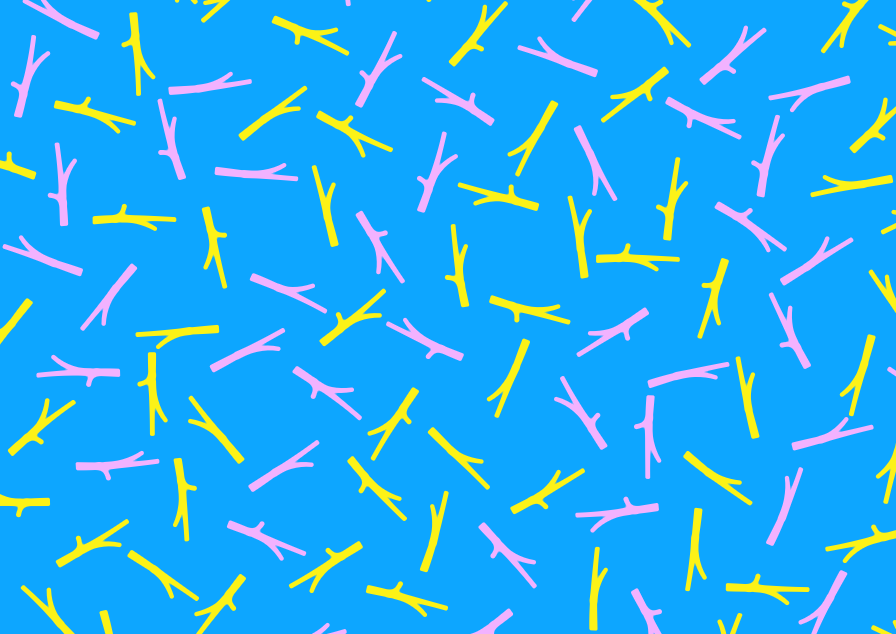
Write a WebGL 2 fragment shader that draws this pattern.

```glsl
#version 300 es
precision highp float;
// Scattered yellow and pink forked twigs on a flat bright blue ground.

#define CELL 0.125        // grid spacing, in canvas heights
#define TWIG_LENGTH 0.132 // in canvas heights
#define GRID_TURN 0.42    // tilt of the hidden grid, radians
#define JITTER 0.24       // shift of a twig, in cells
#define SWING 1.4         // spread of twig angles, radians
#define YELLOW_SHARE 0.58
#define STUB_SHARE 0.5    // share of twigs with a second, short shoot
#define BLUE vec3(0.05, 0.65, 1.0)
#define YELLOW vec3(0.99, 0.95, 0.09)
#define PINK vec3(0.95, 0.70, 1.0)

uniform vec2 u_resolution;
out vec4 fragColor;

const float HALF_PI = 1.5707963;

// Integer hash: three random values in 0..1 per cell and seed
vec3 hash3(vec2 cell, int seed) {
    uvec3 v = uvec3(ivec3(ivec2(cell), seed)) * 1664525u + 1013904223u;
    v.x += v.y * v.z; v.y += v.z * v.x; v.z += v.x * v.y;
    v ^= v >> 16u;
    v.x += v.y * v.z; v.y += v.z * v.x; v.z += v.x * v.y;
    return vec3(v >> 8u) / 16777216.0;
}

mat2 rotation(float angle) {
    float c = cos(angle), s = sin(angle);
    return mat2(c, s, -s, c);
}

float smoothMin(float a, float b, float k) {
    float h = max(k - abs(a - b), 0.0) / k;
    return min(a, b) - 0.25 * h * h * k;
}

// Tapered stroke along a quadratic curve
float limb(vec2 p, vec2 start, vec2 bend, vec2 tip, float baseRadius, float tipRadius) {
    const int STEPS = 7;
    float d = 1e3;
    vec2 a = start;
    for (int i = 1; i <= STEPS; i++) {
        float t = float(i) / float(STEPS);
        vec2 b = mix(mix(start, bend, t), mix(bend, tip, t), t);
        vec2 ab = b - a;
        float h = clamp(dot(p - a, ab) / dot(ab, ab), 0.0, 1.0);
        float along = t - (1.0 - h) / float(STEPS);
        d = min(d, length(p - a - h * ab) - mix(baseRadius, tipRadius, along));
        a = b;
    }
    return d;
}

// Twig of unit length along x, with its cut end at x = -0.5
float twig(vec2 p, vec3 shape) {
    p.y += (shape.x - 0.5) * 0.16 * (p.x * p.x - 0.08);

    // Tapering trunk with softly rounded corners
    float halfWidth = mix(0.049, 0.029, smoothstep(-0.5, 0.4, p.x));
    float corner = 0.022;
    vec2 q = abs(p) - vec2(0.5, halfWidth) + corner;
    float d = length(max(q, 0.0)) + min(max(q.x, q.y), 0.0) - corner;

    // Side branch that bends away from the trunk
    vec2 tip = vec2(mix(0.20, 0.33, shape.y), mix(0.12, 0.20, shape.x));
    float branch = limb(p, vec2(-0.14, 0.0), vec2(tip.x - 0.17, 0.025), tip, 0.038, 0.026);
    d = smoothMin(d, branch, 0.03);

    // Short shoot on the other side
    if (shape.z < STUB_SHARE) {
        vec2 bud = vec2(-0.12, -0.145);
        float stub = limb(p, vec2(-0.22, 0.0), vec2(-0.14, -0.05), bud, 0.025, 0.030);
        d = smoothMin(d, stub, 0.05);
    }
    return d;
}

void main() {
    float pixel = 1.0 / u_resolution.y;
    vec2 gridPos = rotation(GRID_TURN) * gl_FragCoord.xy * pixel / CELL;
    vec2 home = floor(gridPos);
    vec3 color = BLUE;

    for (int j = -1; j <= 1; j++) {
        for (int i = -1; i <= 1; i++) {
            vec2 cell = home + vec2(i, j);
            vec3 place = hash3(cell, 1);
            vec3 shape = hash3(cell, 2);
            vec3 pick = hash3(cell, 3);

            // Neighbours lean crosswise so that they stay apart
            vec2 center = cell + 0.5 + (place.xy - 0.5) * JITTER;
            float angle = mod(cell.x + cell.y, 2.0) * HALF_PI + (place.z - 0.5) * SWING;
            angle += step(0.5, pick.x) * 2.0 * HALF_PI;
            vec2 p = rotation(-angle) * (gridPos - center) * CELL / TWIG_LENGTH;
            if (pick.y < 0.5) p.y = -p.y;

            // Even colour mix, loosened by the hash
            float tone = fract(dot(cell, vec2(0.618, 0.755)) + 0.4 * pick.z);
            vec3 paint = tone < YELLOW_SHARE ? YELLOW : PINK;
            float d = twig(p, shape) * TWIG_LENGTH;
            color = mix(color, paint, clamp(0.5 - d / pixel, 0.0, 1.0));
        }
    }
    fragColor = vec4(color, 1.0);
}
```
